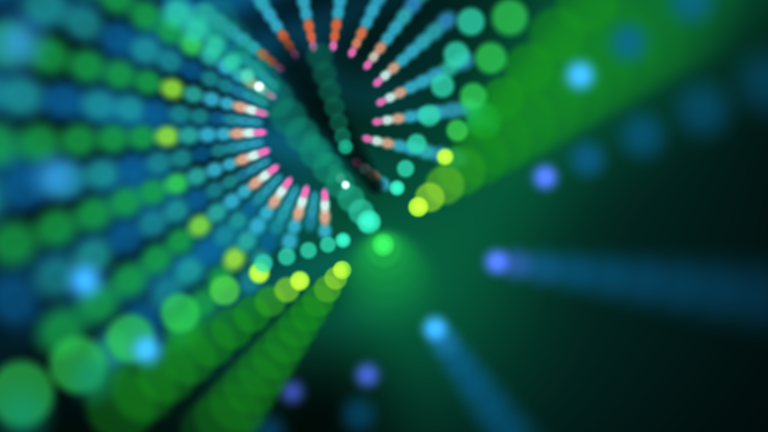
Give the GLSL for this background, as a Shadertoy shader.

```glsl
// Glowing fans and chains of soft discs streaming out of a dark green tunnel hub.

// Positions and sizes are in canvas heights, origin at the lower left.
const vec2 HUB_LIGHT = vec2(.9, .36);
const vec2 LEFT_FAN = vec2(.752, .7);
const vec2 RIGHT_FAN = vec2(.752, .765);
const vec3 NIGHT = vec3(.008, .11, .1);
const vec3 FOREST = vec3(.02, .32, .17);
const vec3 DEEP_BLUE = vec3(.03, .27, .4);
const vec3 BLUE = vec3(.04, .4, .64);
const vec3 SKY = vec3(.22, .62, .92);
const vec3 VIOLET = vec3(.3, .42, .92);
const vec3 TEAL = vec3(.08, .6, .46);
const vec3 AQUA = vec3(.2, .86, .7);
const vec3 GREEN = vec3(.09, .64, .28);
const vec3 LEAF = vec3(.09, .58, .12);
const vec3 SPRING = vec3(.2, .84, .34);
const vec3 YELLOW = vec3(.72, .95, .22);
const vec3 PINK = vec3(1, .45, .75);
const vec3 ORANGE = vec3(.95, .42, .25);
const vec3 WHITE = vec3(.88, 1, .97);

vec2 p;   // current point
vec3 col; // colour painted so far

float edge(float dist, float radius, float blur) {
    return 1. - smoothstep(radius * (1. - blur), radius * (1. + .4 * blur), dist);
}

// Soft disc stretched along dir.
float dash(vec2 q, vec2 dir, float stretch, float radius) {
    return edge(length(vec2(dot(q, dir) / stretch, dot(q, vec2(-dir.y, dir.x)))), radius, .7);
}

// Discs along path.xy to path.zw, far to near; size = first and last radius.
void chain(vec4 path, vec2 size, int count, vec3 head, vec3 tail, float blur, float fade) {
    for (int i = count; i >= 0; i--) {
        float t = float(i) / float(count);
        float dist = length(p - mix(path.xy, path.zw, pow(t, 1.2)));
        vec3 tint = mix(head, tail, smoothstep(0., .3, t));
        col = mix(col, tint, mix(.85, fade, sqrt(t)) * edge(dist, mix(size.x, size.y, t), blur));
    }
    col += .3 * head * edge(length(p - path.xy), size.x * .8, 1.);
}

// Colour along a ray: pink tip, white, orange hint, blue, then tail.
vec3 rayColor(float s, vec3 tail) {
    vec3 c = mix(PINK, WHITE, smoothstep(0., .8, s));
    c = mix(c, ORANGE, .55 * smoothstep(1.2, 1.9, s));
    c = mix(c, mix(AQUA, SKY, .6), smoothstep(2., 2.8, s));
    return mix(c, tail, smoothstep(4., 6.5, s));
}

void leftFan() {
    for (int k = 0; k < 16; k++) {
        float ray = float(k), angle = radians(-90. - 8.75 * ray);
        bool main = k % 2 == 0;
        vec2 dir = vec2(cos(angle), sin(angle));
        float reach = mix(.24, 1., smoothstep(1., 7., ray));
        for (int i = 11; i >= 0; i--) {
            float s = float(i), dist = .15 * pow(1.16, s) * (main ? 1. : 1.07);
            if (dist > reach) continue;
            vec3 tail = main ? GREEN : mix(BLUE, AQUA, .4 + .4 * sin(2.1 * s + ray));
            vec3 tint = rayColor(main ? s : s + 3., tail);
            if (main && i == 6) tint = mix(YELLOW, SPRING, .5 + .5 * sin(ray));
            float alpha = main ? .95 - .018 * s : .62;
            float radius = .0125 + .082 * (dist - .15);
            col = mix(col, tint, alpha * dash(p - LEFT_FAN - dir * dist, dir, i < 3 ? 1.5 : 1.15, radius));
        }
    }
}

void rightFan() {
    for (int k = 0; k < 11; k++) {
        float turn = -62. + 20.5 * float(k), angle = radians(turn);
        float lift = smoothstep(20., 80., turn);
        vec2 outward = vec2(cos(angle), sin(angle));
        vec2 dir = normalize(outward + vec2(0, .5 - .5 * lift));
        vec2 tip = RIGHT_FAN + outward * (k == 0 ? .16 : .13);
        for (int i = k == 0 ? 3 : 7; i >= 0; i--) {
            float s = float(i);
            vec3 tail = mix(SKY, AQUA, .5 + .5 * sin(s * 2.4 + turn)) * .85;
            vec3 tint = mix(rayColor(s, tail), mix(PINK, ORANGE, min(s, 1.)), lift * step(s, 2.5));
            vec2 centre = tip + dir * (.022 * s + .0012 * s * s);
            col = mix(col, tint, .85 * dash(p - centre, dir, 1.25, .0125 + .0018 * s));
        }
    }
}

// Dark right side, mottled blue left, green light round the hub.
void backdrop() {
    float left = 1. - smoothstep(.4, 1.05, p.x + .25 * (.5 - p.y));
    float mottle = .5 + .5 * sin(13. * p.x + 3. * sin(9. * p.y)) * sin(17. * p.y - 5. * p.x);
    col = NIGHT * (1. - .6 * smoothstep(.5, 1.1, length(p - vec2(1, .6))));
    col = mix(col, DEEP_BLUE * (.2 + 1.1 * mottle), left * smoothstep(0., .45, p.y));
    vec2 q = p - HUB_LIGHT;
    col += FOREST * .8 * exp(-9. * dot(q, q));
    float sweep = dot(p - vec2(1.3, .84), vec2(.61, -.79));
    col += FOREST * .8 * exp(-18. * sweep * sweep) * smoothstep(.9, 1.3, p.x);
    col *= 1. - .75 * edge(length(p - vec2(.74, .02)), .2, 1.);
}

void mainImage(out vec4 fragColor, in vec2 fragCoord) {
    p = fragCoord / iResolution.y;
    backdrop();
    leftFan();
    rightFan();
    // Dark throat and teal beams
    chain(vec4(.87, .57, .67, .86), vec2(.022, .06), 9, NIGHT * .5, NIGHT * .4, .8, .6);
    chain(vec4(.8, .66, .74, .87), vec2(.02, .035), 6, TEAL, TEAL * .7, .4, .5);
    chain(vec4(.854, .486, .5, .95), vec2(.03, .058), 12, AQUA, TEAL, .3, .25);
    chain(vec4(.8, .572, .72, .68), vec2(.012, .022), 5, WHITE, TEAL, .6, .3);
    chain(vec4(.6, .8, .41, .97), vec2(.014, .042), 5, WHITE, AQUA, .7, .75);
    // Blue streams
    chain(vec4(1.15, .394, 1.8, .31), vec2(.038, .1), 9, VIOLET, BLUE, .9, .2);
    chain(vec4(1.007, .24, 1.2, -.03), vec2(.038, .07), 6, SKY, BLUE, .9, .35);
    chain(vec4(1.262, .59, 1.78, .81), vec2(.038, .09), 4, VIOLET, BLUE, .9, .4);
    chain(vec4(.85, .132, .83, .04), vec2(.038, .05), 1, VIOLET * .75, BLUE, .9, .45);
    chain(vec4(.676, .093, .62, 0), vec2(.038, .05), 1, VIOLET * .6, BLUE, .9, .45);
    chain(vec4(.197, .35, .04, .9), vec2(.05, .07), 2, SKY, SKY, 1., .75);
    // Green beams around the hub
    chain(vec4(1.12, .72, 1.36, 1), vec2(.045, .08), 4, GREEN, LEAF, .3, .45);
    chain(vec4(.968, .521, 1.55, 1), vec2(.025, .18), 13, YELLOW, LEAF, .25, .13);
    chain(vec4(1.343, .826, 1.6, 1), vec2(.045, .065), 2, SKY, BLUE, .9, .65);
    chain(vec4(1.03, .637, 1.18, .96), vec2(.022, .048), 4, YELLOW, SPRING, .4, .7);
    chain(vec4(.919, .565, 1.09, .95), vec2(.02, .037), 6, AQUA, AQUA, .4, .75);
    chain(vec4(.694, .35, .28, .06), vec2(.025, .09), 9, YELLOW, LEAF, .3, .4);
    chain(vec4(.792, .375, .5, 0), vec2(.023, .09), 12, YELLOW, LEAF, .25, .25);
    chain(vec4(.6, .368, .05, .09), vec2(.027, .085), 5, YELLOW, SPRING, .35, .6);
    chain(vec4(.34, .19, .05, .04), vec2(.045, .075), 2, SKY, TEAL, 1., .65);
    chain(vec4(.794, .444, .61, .39), vec2(.02, .024), 4, AQUA, AQUA, .4, .75);
    chain(vec4(.887, .433, .9, .34), vec2(.028, .13), 6, SPRING, GREEN, .3, .08);
    fragColor = vec4(clamp(col, 0., 1.), 1);
}
```
